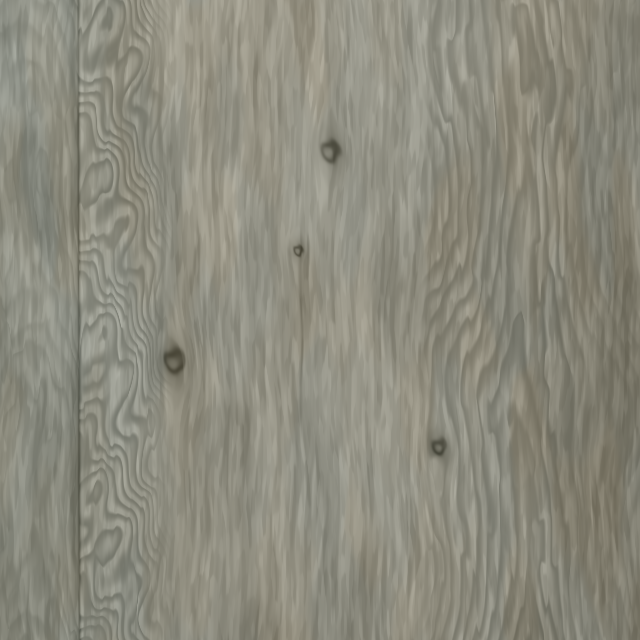
Reproduce this texture procedurally as a Shadertoy shader.

```glsl
const vec3 WOOD = vec3(0.580, 0.571, 0.518);
const vec3 RING_TINT = vec3(1.0, 0.97, 0.95);
const float SEAM_X = 0.1245;
const float STRIP_END = 0.27;       // right limit of the feathered strip
const float CATHEDRAL_START = 0.662;
const float CATHEDRAL_AXIS = 0.817;
const float RING_DEPTH = 0.125;
const float FIBRE_DEPTH = 0.095;
const float PORE_DEPTH = 0.075;
const float BLOTCH_DEPTH = 0.07;
const float KNOT_DEPTH = 0.17;
const int KNOTS = 4;
// Knot centre and radius
const vec3 KNOT[KNOTS] = vec3[KNOTS](
    vec3(0.515, 0.763, 0.012), vec3(0.272, 0.430, 0.015),
    vec3(0.687, 0.300, 0.011), vec3(0.466, 0.608, 0.006));

vec3 hash3(vec2 p) {
    vec3 q = fract(p.xyx * vec3(0.1031, 0.1030, 0.0973));
    q += dot(q, q.yxz + 33.33);
    return fract((q.xxy + q.yzz) * q.zyx);
}

// Smooth cellular noise: cell shades blended by distance, centred on zero
float cells(vec2 p) {
    vec2 base = floor(p);
    float total = 0.0, weights = 0.0;
    for (int j = -1; j <= 1; j++)
    for (int i = -1; i <= 1; i++) {
        vec2 cell = base + vec2(i, j);
        vec3 h = hash3(cell + 50.0);
        vec2 d = cell + h.xy - p;
        float w = exp(-8.0 * dot(d, d));
        total += w * h.z;
        weights += w;
    }
    return total / weights - 0.5;
}

// Growth ring: slow darkening, then a quick return to light wood
float ring(float growth) {
    float f = fract(growth);
    return smoothstep(0.2, 0.78, f) * (1.0 - smoothstep(0.78, 1.0, f));
}

// Bend the grain sideways around each knot
vec2 bendGrain(vec2 p) {
    vec2 q = p;
    for (int i = 0; i < KNOTS; i++) {
        vec2 d = p - KNOT[i].xy;
        vec2 s = d * vec2(0.42, 0.22) / KNOT[i].z;
        q.x -= 0.75 * d.x * exp(-dot(s, s));
    }
    q.x += 0.004 * sin(9.0 * p.y + 6.0 * p.x) + 0.0018 * sin(27.0 * p.y + 21.0 * p.x);
    return q;
}

float featheredRings(vec2 p, float ragged) {
    float dx = p.x - SEAM_X - 0.008;
    float wave = 0.9 * sin(24.0 * p.y + 35.0 * p.x) + 0.55 * sin(53.0 * p.y - 60.0 * p.x + 1.0);
    return ring(380.0 * dx * dx + 17.0 * p.y + wave + 0.8 * ragged);
}

float cathedralRings(vec2 p, float ragged) {
    float dx = p.x - CATHEDRAL_AXIS - 0.007 * sin(8.0 * p.y + 1.0);
    dx *= 1.0 + 0.22 * sin(11.0 * p.y + 0.6);
    float rise = 7.0 * p.y - 3.0 * p.y * p.y;
    float wave = 0.25 * sin(19.0 * p.y + 30.0 * p.x);
    return ring(46.0 * length(vec2(dx, 0.008)) + rise + wave + 0.57 + 0.6 * ragged);
}

float paleRings(vec2 p, float ragged) {
    float dx = p.x - 0.045;
    return ring(500.0 * dx * dx + 9.0 * p.y + 0.7 * sin(13.0 * p.y) + ragged);
}

float knotShade(vec2 p, float ragged) {
    float dark = 0.0;
    for (int i = 0; i < KNOTS; i++) {
        vec2 d = (p - KNOT[i].xy) / KNOT[i].z;
        float r = length(d * vec2(1.0, 0.85)) + 0.9 * ragged + 0.15 * sin(3.0 * d.x + 2.0 * d.y);
        float rim = (r - 0.65) * 2.3;
        dark += exp(-rim * rim) + 0.42 * exp(-0.2 * r * r);
    }
    return dark;
}

void mainImage(out vec4 fragColor, in vec2 fragCoord) {
    vec2 uv = fragCoord / iResolution.xy;
    vec2 grain = bendGrain(uv);
    float seam = uv.x - SEAM_X + 0.002 * uv.y;
    float board = smoothstep(-0.001, 0.001, seam);

    // Fibres, pores and broad blotches
    float fibre = cells(grain * vec2(125.0, 9.0));
    float pore = cells(grain * vec2(220.0, 30.0) + 7.0);
    float blotch = cells(uv * vec2(10.0, 5.0) + 3.0);
    float ragged = cells(grain * vec2(65.0, 16.0) + 19.0);
    float shade = FIBRE_DEPTH * fibre + PORE_DEPTH * pore + BLOTCH_DEPTH * blotch;

    // Growth rings in each zone
    float strip = board * (1.0 - smoothstep(STRIP_END - 0.06, STRIP_END + 0.01, uv.x));
    float right = smoothstep(CATHEDRAL_START - 0.01, CATHEDRAL_START + 0.02, grain.x)
                * (1.0 - 0.65 * smoothstep(0.86, 0.93, uv.x));
    float rings = strip * featheredRings(grain, ragged)
                + 0.85 * right * cathedralRings(grain, ragged)
                + 0.35 * (1.0 - board) * paleRings(grain, ragged);
    rings *= 0.85 + 0.9 * fibre + 0.5 * pore;
    shade -= RING_DEPTH * rings;
    shade += 0.022 * strip + 0.012 * right;

    // Light falls off to the lower right
    shade += 0.05 * (uv.y - 0.55) - 0.065 * smoothstep(0.72, 1.0, uv.x);
    shade -= 0.015 * (1.0 - board);

    // Knots and the hairline crack
    shade -= KNOT_DEPTH * knotShade(uv, ragged);
    float crack = (uv.x - 0.471 - 0.0015 * sin(30.0 * uv.y)) / 0.0022;
    float span = smoothstep(0.2, 0.56, uv.y) * (1.0 - smoothstep(0.62, 0.75, uv.y));
    shade -= 0.09 * span * exp(-crack * crack) * (0.8 + 1.5 * ragged);

    // Board joint: dark groove, shaded bevel and a lit edge
    float groove = seam / 0.0022;
    float lip = (seam - 0.005) / 0.0025;
    shade -= 0.13 * exp(-groove * groove);
    shade -= 0.05 * smoothstep(-0.016, -0.009, seam) * (1.0 - board);
    shade += 0.03 * exp(-lip * lip);

    vec3 color = WOOD + shade * mix(vec3(1.0), RING_TINT, rings);
    color += vec3(-0.010, 0.002, 0.008) * (1.0 - smoothstep(0.05, 0.4, uv.x));
    color += vec3(0.02, 0.0, -0.02) * cells(uv * vec2(24.0, 7.0) + 31.0);
    fragColor = vec4(clamp(color, 0.0, 1.0), 1.0);
}
```
